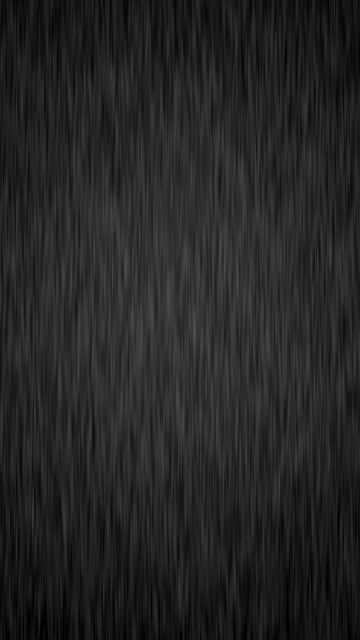
A Shadertoy shader for this texture:

```glsl
// Dark brushed metal: hair-thin vertical streaks under a soft central glow.

const vec3  METAL_TINT    = vec3(1.0, 1.0, 1.0);
const float PEAK_LIGHT    = 0.212;           // brightness at the glow centre
const vec2  GLOW_CENTRE   = vec2(0.5, 0.53);
const vec2  GLOW_FALLOFF  = vec2(1.65, 3.6); // darkening toward sides and ends
const float STREAK_GAIN   = 0.155;
const vec2  HAIR_CELLS    = vec2(323.0, 7.0); // streaks across, lengths down
const vec2  FLECK_CELLS   = vec2(237.0, 17.0);
const vec2  BAND_CELLS    = vec2(131.0, 9.0);
const vec3  LAYER_WEIGHTS = vec3(1.0, 0.75, 0.3);
const int   TAPS          = 3;               // samples across one pixel

// Integer hash to the range 0..1
float hash(ivec2 cell, int seed) {
    uint h = uint(cell.x) * 1597334677u ^ uint(cell.y) * 3812015801u
           ^ uint(seed) * 2654435769u;
    h = (h ^ (h >> 16)) * 2246822519u;
    h = (h ^ (h >> 13)) * 3266489917u;
    h ^= h >> 16;
    return float(h >> 8) / 16777216.0;
}

float slope(ivec2 cell, int seed) {
    return 2.0 * hash(cell, seed) - 1.0;
}

// 1D gradient noise along one column
float gradientNoise(int column, float y, int seed) {
    float row = floor(y);
    float f = y - row;
    ivec2 cell = ivec2(column, int(row));
    float start = slope(cell, seed) * f;
    float end = slope(cell + ivec2(0, 1), seed) * (f - 1.0);
    return mix(start, end, smoothstep(0.0, 1.0, f));
}

// Two half-shifted noises keep a streak even along its length;
// the random offset keeps neighbouring columns from lining up
float columnNoise(int column, float y, int seed) {
    y += 8.0 * hash(ivec2(column, -1), seed);
    return gradientNoise(column, y, seed)
         + gradientNoise(column, y + 0.5, seed + 16);
}

// Neighbouring columns blended into soft-sided streaks
float streakLayer(vec2 p, int seed) {
    float column = floor(p.x);
    int i = int(column);
    return mix(columnNoise(i, p.y, seed), columnNoise(i + 1, p.y, seed),
               smoothstep(0.0, 1.0, p.x - column));
}

float brushedStreaks(vec2 uv) {
    vec3 layers = vec3(streakLayer(uv * HAIR_CELLS, 1),
                       streakLayer(uv * FLECK_CELLS, 2),
                       streakLayer(uv * BAND_CELLS, 3));
    return dot(layers, LAYER_WEIGHTS);
}

void mainImage(out vec4 fragColor, in vec2 fragCoord) {
    vec2 uv = fragCoord / iResolution.xy;

    // Average across the pixel to keep thin streaks smooth
    float streaks = 0.0;
    for (int i = 0; i < TAPS; i++) {
        float offset = (float(i) + 0.5) / float(TAPS) - 0.5;
        streaks += brushedStreaks(uv + vec2(offset / iResolution.x, 0.0));
    }
    streaks /= float(TAPS);

    // Elliptical glow
    vec2 d = uv - GLOW_CENTRE;
    float glow = PEAK_LIGHT * exp(-dot(d * d, GLOW_FALLOFF));

    float light = max(glow + STREAK_GAIN * streaks, 0.0);
    fragColor = vec4(METAL_TINT * light, 1.0);
}
```
